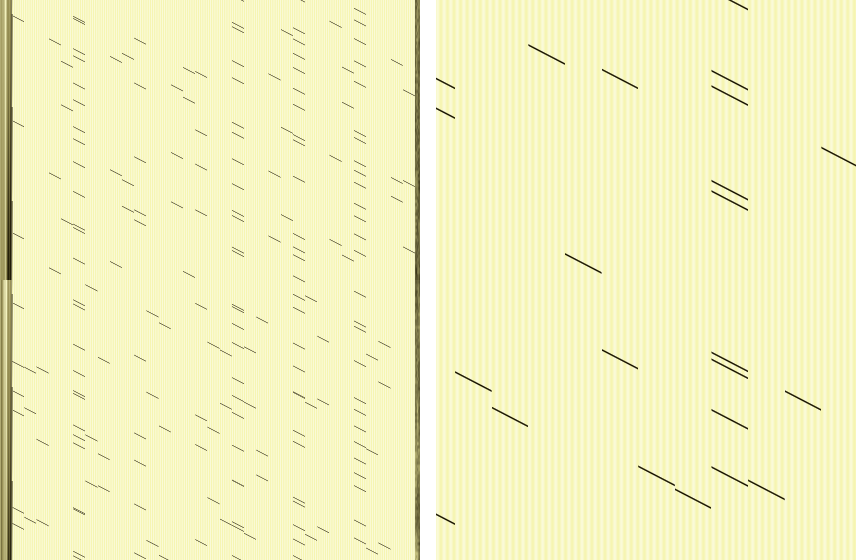
Left, the full canvas; right, a detail of the centre.
Reproduce this pattern procedurally as a Shadertoy shader.

```glsl
// Fine cream pinstripes crossed by short slanted dashes in columns, with dark olive side edges.
#define COLUMNS 33.0         // dash columns between the two edges
#define LEFT_EDGE 0.0287     // width of the left strip
#define RIGHT_EDGE 0.988     // start of the right strip
#define CELLS 6.0            // vertical cells that scatter the dashes
#define DASH_SLOPE 0.52
#define DASH_WIDTH 0.0012
#define STRIPES 192.0        // pinstripes across the canvas
#define STRIPE_CONTRAST 0.7

const vec3 PALE   = vec3(0.985, 0.985, 0.88);
const vec3 YELLOW = vec3(0.960, 0.955, 0.66);
const vec3 OLIVE  = vec3(0.60, 0.57, 0.34);
const vec3 INK    = vec3(0.12, 0.10, 0.02);

float hash(vec2 p) {
    vec3 q = fract(vec3(p.xyx) * 0.1031);
    q += dot(q, q.yzx + 33.33);
    return fract((q.x + q.y) * q.z);
}

float noise(vec2 p) {
    vec2 i = floor(p), f = fract(p);
    f = f * f * (3.0 - 2.0 * f);
    vec2 e = vec2(0.0, 1.0);
    return mix(mix(hash(i), hash(i + e.yx), f.x),
               mix(hash(i + e.xy), hash(i + e.yy), f.x), f.y);
}

// Antialiased coverage of a shape with signed distance d
float cover(float d, float px) {
    return clamp(0.5 - d / px, 0.0, 1.0);
}

// Antialiased coverage of a line, exact for lines thinner than a pixel
float lineCover(float d, float width, float px) {
    return max(cover(d - 0.5 * width, px) - cover(d + 0.5 * width, px), 0.0)
         + cover(d + 0.5 * width, px) * min(width / px, 1.0);
}

// Number of dashes per cell: every fifth column is busy, the rest fill one half only
float dashCount(float col, float cell) {
    float phase = mod(col < 18.0 ? col : col - 3.0, 5.0);
    float extra = step(0.5, hash(vec2(col + 3.0, cell + 40.0)));
    if (phase < 0.5) return (col == 5.0 || col > 17.0) ? 4.0 + extra : 1.0 + extra;
    return (phase < 2.5) == (cell < 0.5 * CELLS) ? 1.0 : 0.0;
}

float dashes(vec2 p, float height, float px) {
    float pitch = (RIGHT_EDGE - LEFT_EDGE) / COLUMNS;
    float u = (p.x - LEFT_EDGE) / pitch;
    float col = floor(u), along = fract(u);
    if (col < 0.0 || col >= COLUMNS) return 0.0;

    // Shearing turns each slanted dash into a level one
    float cellSize = height / CELLS;
    float v = (p.y + DASH_SLOPE * along * pitch) / cellSize;
    float cell = floor(v), count = dashCount(col, cell);
    float ink = 0.0;
    for (float k = 0.0; k < 5.0; k++) {
        if (k >= count) break;
        float slot = fract((k + 1.4 * hash(vec2(col * 7.0 + k, cell + 11.0))) / count);
        float y = mix(0.03, 0.97, slot);
        float d = abs(v - cell - y) * cellSize / sqrt(1.0 + DASH_SLOPE * DASH_SLOPE);
        ink = max(ink, lineCover(d, DASH_WIDTH, px));
    }
    return ink * cover(-min(along, 1.0 - along) * pitch, px);
}

// Streaked strip, darkening inward and toward the foot of each half
vec3 leftStrip(vec2 p, float height) {
    float halfPos = p.y / height * 2.0;
    float x = p.x / LEFT_EDGE, foot = 1.0 - fract(halfPos);
    float streak = noise(vec2(x * 9.0, floor(halfPos) * 9.0 + 3.5));
    float tone = 0.95 * streak + 0.2 - 0.4 * foot * x;
    tone -= 0.3 * smoothstep(0.6, 1.0, x + 0.15 * foot);
    vec3 c = mix(INK, OLIVE, smoothstep(0.0, 0.5, tone));
    return mix(c, mix(YELLOW, PALE, 0.5), smoothstep(0.5, 1.0, tone));
}

// Finely mottled strip
vec3 rightStrip(vec2 p, float height) {
    float x = (p.x - RIGHT_EDGE) / (1.0 - RIGHT_EDGE);
    float mottle = noise(vec2(x * 4.0, p.y * 130.0));
    float streak = noise(vec2(x * 5.0 + 20.0, p.y * 9.0));
    float tone = 0.3 * mottle + 0.6 * streak + (p.y < 0.5 * height ? 0.2 : 0.1);
    return mix(INK, mix(OLIVE, YELLOW, 0.45), clamp(tone, 0.0, 1.0));
}

void mainImage(out vec4 fragColor, in vec2 fragCoord) {
    float px = 1.0 / iResolution.x;
    vec2 p = fragCoord * px;
    float height = iResolution.y * px;

    // Pinstriped ground, fading to its mean when the stripes get too fine
    float wave = STRIPE_CONTRAST * sin(6.28318 * p.x * STRIPES);
    wave *= smoothstep(0.8, 0.5, px * STRIPES);
    vec3 color = mix(YELLOW, PALE, 0.5 + 0.5 * wave);

    // Dashes, and a tapering rim beside the left strip
    float rim = 0.002 * fract(p.y / height * CELLS + 0.15);
    float ink = dashes(p, height, px);
    ink = max(ink, lineCover(abs(p.x - LEFT_EDGE), rim, px));
    color = mix(color, INK, ink);

    // Side strips
    color = mix(color, leftStrip(p, height), cover(p.x - LEFT_EDGE + 0.001, px));
    color = mix(color, rightStrip(p, height), cover(RIGHT_EDGE - p.x, px));
    fragColor = vec4(color, 1.0);
}
```
